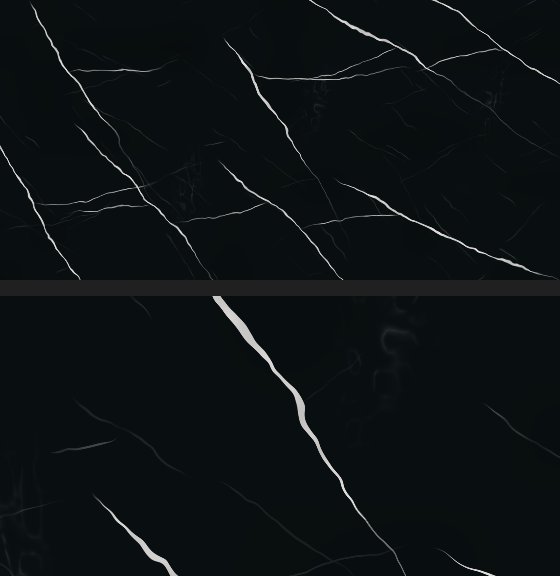
Top, the full canvas; bottom, a detail of the centre.
Give the GLSL for this texture, as a Shadertoy shader.

```glsl
// Polished black marble: bright white veins run down to the right, with thin
// side branches, faint hairline cracks and a few dusty fracture patches.
// All are straight strokes, seen through one shared noise warp of the plane.

#define VEIN_COUNT 8
#define HAIR_COUNT 84
#define DUST_COUNT 3
#define VEIN_WIDTH 0.0036
#define HAIR_WIDTH 0.0013
#define HAIR_GAIN 0.30
#define DUST_GAIN 0.26
#define STONE_COLOR vec3(0.034, 0.054, 0.061)
#define HAIR_COLOR vec3(0.62, 0.64, 0.64)
#define VEIN_COLOR vec3(0.90, 0.89, 0.88)

vec4 hash4(float n) {
    return fract(sin(n * vec4(12.9898, 78.233, 39.425, 57.583) + 1.7) * 43758.545);
}

float hash2d(vec2 p) {
    vec3 q = fract(p.xyx * 0.1031);
    q += dot(q, q.yzx + 33.33);
    return fract((q.x + q.y) * q.z);
}

float noise(vec2 p) {
    vec2 i = floor(p), f = fract(p);
    f = f * f * (3.0 - 2.0 * f);
    vec2 e = vec2(1.0, 0.0);
    return mix(mix(hash2d(i), hash2d(i + e.xy), f.x),
               mix(hash2d(i + e.yx), hash2d(i + e.xx), f.x), f.y);
}

vec2 noise2(vec2 p) {
    return vec2(noise(p), noise(p + 37.3)) - 0.5;
}

// Bends straight strokes into long curves, kinks and a ragged fine edge
vec2 warp(vec2 p) {
    return p + 0.080 * noise2(p * 2.3 + 5.0)
             + 0.026 * noise2(p * 9.0 + 11.0)
             + 0.009 * noise2(p * 31.0)
             + 0.003 * noise2(p * 80.0);
}

vec2 heading(float angle) {
    return vec2(cos(angle), sin(angle));
}

// Antialiased coverage of a tapered stroke; strokes under a pixel grow faint
float stroke(vec2 p, vec2 start, float angle, float len, float halfWidth) {
    vec2 dir = heading(angle);
    float along = clamp(dot(p - start, dir), 0.0, len);
    float dist = length(p - start - dir * along);
    float s = along / len;
    float w = halfWidth * smoothstep(0.0, 0.12, s) * (1.0 - smoothstep(0.65, 1.0, s));
    float halfPixel = 0.5 / iResolution.y;
    float core = max(w, halfPixel);
    float edge = 1.0 - smoothstep(core - halfPixel, core + halfPixel, dist);
    return edge * min(1.0, w / halfPixel);
}

// Main veins on a jittered grid, each with a fading tail and one flat branch
float veins(vec2 p) {
    float swell = 0.45 + 1.0 * noise(p * 17.0 + 3.0);
    float cover = 0.0;
    for (int i = 0; i < VEIN_COUNT; i++) {
        vec4 h = hash4(float(i) + 3.0);
        vec2 cell = vec2(mod(float(i), 4.0), floor(float(i) / 4.0));
        vec2 middle = 0.5 * (cell + 0.5 + 0.6 * (h.xy - 0.5));
        middle.x += 0.2 * (cell.y - 0.5);
        float angle = -mix(1.0, 0.55, smoothstep(0.8, 1.5, middle.x)) + 0.35 * (h.z - 0.5);
        float len = 0.6 + 0.5 * h.w;
        vec2 start = middle - 0.5 * len * heading(angle);
        float width = VEIN_WIDTH * swell * (0.75 + 0.4 * h.x);
        cover = max(cover, stroke(p, start, angle, len, width));
        cover = max(cover, 0.5 * stroke(p, start, angle, 1.5 * len, 0.3 * width));

        // The branch leaves its vein almost level, to the left or the right
        vec2 fork = start + heading(angle) * len * (0.25 + 0.4 * h.y);
        float side = h.z > 0.5 ? 3.14159 : 0.0;
        float tilt = side + 0.12 + 0.3 * (h.w - 0.5);
        cover = max(cover, 0.85 * stroke(p, fork, tilt, 0.3 + 0.3 * h.x, 0.55 * width));
    }
    return cover * (0.78 + 0.22 * noise(p * 40.0));
}

// Hairline cracks in two crossing directions, broken into uneven dashes
float hairs(vec2 p) {
    float cover = 0.0;
    float gaps = smoothstep(0.22, 0.75, noise(p * 27.0 + 8.0));
    for (int i = 0; i < HAIR_COUNT; i++) {
        vec4 h = hash4(float(i) + 101.0);
        vec2 start = fract(float(i) * vec2(0.7549, 0.5698) + 0.2 * h.xy);
        start = start * vec2(2.2, 1.1) - vec2(0.2, 0.05);
        float angle = (h.z < 0.55 ? -0.7 : 0.38) + 0.6 * (h.w - 0.5);
        float len = 0.06 + 0.42 * h.x * h.x;
        float gain = 0.25 + 1.1 * h.y * h.y;
        cover = max(cover, gain * stroke(p, start, angle, len, HAIR_WIDTH));
    }
    return cover * (0.25 + 0.75 * gaps);
}

// Small steep patches of crushed stone, made of ridged noise threads
float dust(vec2 p) {
    float mask = 0.0;
    for (int i = 0; i < DUST_COUNT; i++) {
        vec4 h = hash4(float(i) + 211.0);
        vec2 center = vec2(0.55 + 0.55 * float(i) + 0.2 * h.x, 0.25 + 0.4 * h.y);
        vec2 d = p - center;
        d.x -= 0.25 * d.y;
        mask += exp(-dot(d * d, vec2(900.0, 90.0)));
    }
    float ridge = 1.0 - abs(2.0 * noise(p * vec2(60.0, 34.0)) - 1.0);
    return mask * pow(ridge, 6.0) * noise(p * 110.0);
}

void mainImage(out vec4 fragColor, in vec2 fragCoord) {
    vec2 p = fragCoord / iResolution.y;
    vec2 q = warp(p);
    vec3 color = STONE_COLOR * (0.9 + 0.2 * noise(p * 6.0));
    color = mix(color, HAIR_COLOR, HAIR_GAIN * hairs(q) + DUST_GAIN * dust(q));
    color = mix(color, VEIN_COLOR, veins(q));
    fragColor = vec4(color, 1.0);
}
```
